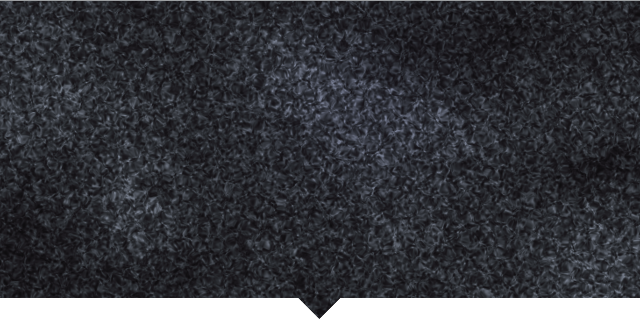
Reproduce this texture procedurally as a WebGL 2 fragment shader.

```glsl
#version 300 es
precision highp float;
// Dark blue-black leather panel with mottled tone and fine pebbled grain,
// ending in a white strip with a small downward pointer. Tone is fractal noise
// plus soft patches; grain is warped value noise applied as an exponential.
#define STRIP_TOP 0.069
#define POINTER_X 0.998
#define POINTER_TIP 0.003
#define TOP_LINE 0.003
#define GRAIN_FREQ 118.0
#define GRAIN_CONTRAST 2.05
#define BASE_TONE 0.157
#define MOTTLE 0.55

uniform vec2 u_resolution;
out vec4 fragColor;

float hash(ivec2 cell) {
  uvec2 q = uvec2(cell) * uvec2(1597u, 3571u);
  uint h = (q.x ^ (q.y << 7)) * 2741u + q.y;
  h = (h ^ (h >> 15)) * 739397u;
  h = (h ^ (h >> 13)) * 974711u;
  h ^= h >> 16;
  return float(h & 65535u) / 65535.0;
}

float valueNoise(vec2 p) {
  ivec2 c = ivec2(floor(p));
  vec2 f = fract(p);
  f = f * f * (3.0 - 2.0 * f);
  float low = mix(hash(c), hash(c + ivec2(1, 0)), f.x);
  float high = mix(hash(c + ivec2(0, 1)), hash(c + ivec2(1, 1)), f.x);
  return mix(low, high, f.y);
}

float fbm(vec2 p) {
  float sum = 0.0, amp = 0.5;
  for (int i = 0; i < 5; i++) {
    sum += amp * (valueNoise(p) - 0.5);
    p = mat2(1.6, 1.2, -1.2, 1.6) * p + 17.3;
    amp *= 0.55;
  }
  return sum;
}

// Soft elliptical patch
float patchAt(vec2 p, vec2 center, vec2 radius) {
  vec2 d = (p - center) / radius;
  return exp(-dot(d, d));
}

// Worn light areas, dark stains and a faint scuffed arc
float broadTone(vec2 p) {
  vec2 q = p + 0.09 * vec2(fbm(p * 7.0), fbm(p * 7.0 + 40.0));
  float t = MOTTLE * fbm(p * 3.2 + 8.0);
  t += 0.34 * patchAt(q, vec2(0.43, 0.37), vec2(0.13, 0.19));
  t += 0.30 * patchAt(q, vec2(0.93, 0.84), vec2(0.20, 0.18));
  t += 0.25 * patchAt(q, vec2(1.22, 0.61), vec2(0.28, 0.17));
  t += 0.36 * patchAt(q, vec2(1.86, 0.22), vec2(0.24, 0.17));
  t += 0.20 * patchAt(q, vec2(0.16, 0.82), vec2(0.20, 0.20));
  t -= 0.55 * patchAt(q, vec2(0.47, 0.425), vec2(0.045, 0.03));
  t -= 0.38 * patchAt(q, vec2(0.52, 0.12), vec2(0.22, 0.08));
  t -= 0.34 * patchAt(q, vec2(1.88, 0.49), vec2(0.24, 0.07));
  t -= 0.30 * patchAt(q, vec2(0.04, 0.20), vec2(0.16, 0.22));
  t -= 0.28 * patchAt(q, vec2(1.55, 0.86), vec2(0.35, 0.12));
  t -= 0.35 * patchAt(q, vec2(1.44, 0.47), vec2(0.04, 0.03));
  float ring = (length(q - vec2(0.83, 0.53)) - 0.30) / 0.011;
  t += 0.30 * exp(-ring * ring) * patchAt(p, vec2(1.0, 0.77), vec2(0.13, 0.13));
  return t;
}

// Pebbles of three sizes, slightly bent by a coarser noise
float leatherGrain(vec2 p) {
  vec2 bend = vec2(valueNoise(p * 45.0), valueNoise(p * 45.0 + 31.0)) - 0.5;
  vec2 g = mat2(0.95, 0.31, -0.31, 0.95) * (p + 0.012 * bend) * GRAIN_FREQ;
  float pebbles = 0.62 * valueNoise(g);
  pebbles += 0.24 * valueNoise(g * 0.52 + 71.0);
  pebbles += 0.30 * valueNoise(g * 1.63 + 23.0);
  return pebbles - 0.58;
}

void main() {
  vec2 p = gl_FragCoord.xy / u_resolution.y;
  float pixel = 1.0 / u_resolution.y;

  // Leather brightness and its cool tint
  float tone = broadTone(p);
  float v = BASE_TONE * exp(tone + GRAIN_CONTRAST * leatherGrain(p));
  v = clamp(v, 0.055, 0.48);
  vec3 tint = mix(vec3(1.0, 0.92, 1.09), vec3(0.94, 1.0, 1.11),
                  smoothstep(0.09, 0.17, v));
  float blueWear = patchAt(p, vec2(1.15, 0.68), vec2(0.35, 0.28));
  vec3 color = v * (tint + blueWear * vec3(0.0, -0.01, 0.06));

  // Pale hairline along the top
  float line = smoothstep(-0.5 * pixel, 0.5 * pixel, p.y - 1.0 + TOP_LINE);
  color = mix(color, vec3(0.61, 0.62, 0.63), line);

  // White strip, cut by the pointer
  float pointer = (abs(p.x - POINTER_X) - (p.y - POINTER_TIP)) * 0.7071;
  float outside = min(STRIP_TOP - p.y, pointer);
  color = mix(color, vec3(1.0), smoothstep(-0.5 * pixel, 0.5 * pixel, outside));
  fragColor = vec4(color, 1.0);
}
```
